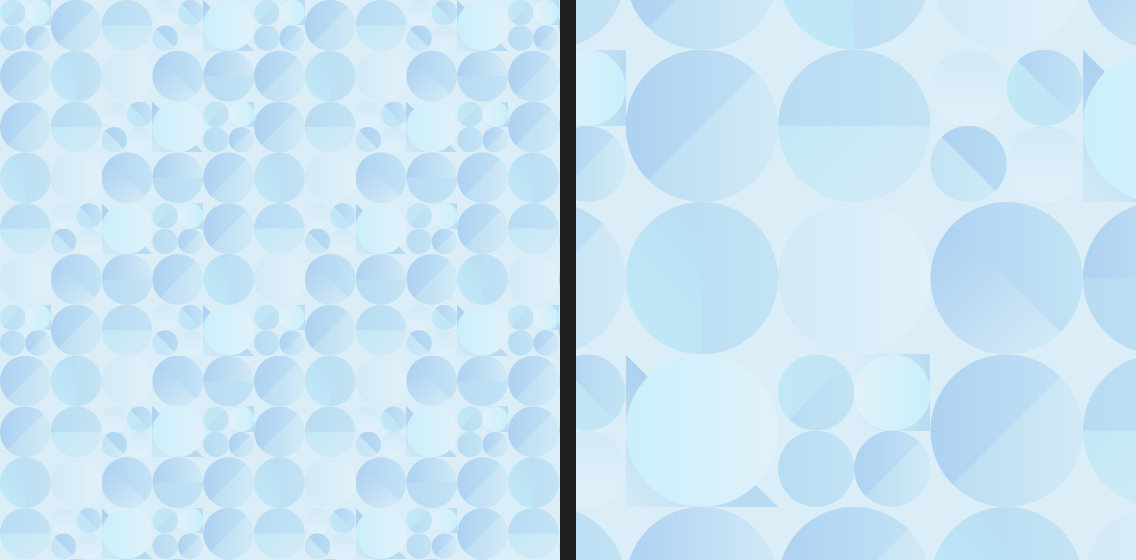
Left, the full canvas; right, a detail of the centre.
Write a three.js fragment shader that draws this pattern.

```glsl
varying vec2 vUv;

const float TILES = 11.023;
const vec3 DEEP = vec3(0.68, 0.82, 0.945);
const vec3 BLUE = vec3(0.72, 0.86, 0.95);
const vec3 SKY = vec3(0.765, 0.89, 0.96);
const vec3 MIST = vec3(0.82, 0.915, 0.965);
const vec3 CYAN = vec3(0.755, 0.91, 0.97);
const vec3 AQUA = vec3(0.79, 0.94, 0.985);
const vec3 PALE = vec3(0.885, 0.945, 0.98);
const vec3 GROUND = vec3(0.86, 0.935, 0.97);

const vec2 RIGHT = vec2(1.0, 0.0);
const vec2 UP = vec2(0.0, 1.0);
const vec2 RISING = vec2(0.7071, -0.7071);
const vec2 FALLING = vec2(0.7071, 0.7071);

// Coverage of the inside of a signed distance
float cover(float d, float soft) {
  return 1.0 - smoothstep(-soft, soft, d);
}

// Linear gradient over the unit disc
vec3 ramp(vec2 p, vec2 dir, vec3 from, vec3 to) {
  return mix(from, to, clamp(dot(p, dir) * 0.5 + 0.5, 0.0, 1.0));
}

// Two fills parted by a line through the centre
vec3 halves(vec2 p, vec2 normal, vec3 behind, vec3 ahead, float soft) {
  return mix(ahead, behind, cover(dot(p, normal), soft));
}

vec3 disc(vec3 under, vec2 p, vec3 fill, float soft) {
  return mix(under, fill, cover(length(p) - 1.0, soft));
}

// Fills of the large discs in odd rows
vec3 plainFill(vec2 p, float kind, float soft) {
  if (kind < 0.5) return halves(p, RISING, ramp(p, RIGHT, DEEP, SKY), ramp(p, RIGHT, BLUE, MIST), soft);
  if (kind < 1.5) return halves(p, RIGHT, ramp(p, FALLING, CYAN, BLUE), ramp(p, RIGHT, BLUE, SKY), soft);
  if (kind < 2.5) return ramp(p, RIGHT, MIST, PALE);
  if (kind < 3.5) return halves(p, FALLING, ramp(p, RISING, DEEP, MIST), ramp(p, RIGHT, DEEP, SKY), soft);
  return halves(p, UP, ramp(p, RIGHT, BLUE, SKY), ramp(p, RIGHT, DEEP, MIST), soft);
}

// Four small discs, mostly split along diagonals
vec3 splitQuartet(vec2 p, float soft) {
  vec2 side = vec2(p.x < 0.0 ? -1.0 : 1.0, p.y < 0.0 ? -1.0 : 1.0);
  vec2 q = p * 2.0 - side;
  vec3 under = GROUND;
  vec3 fill;
  if (side.y > 0.0 && side.x < 0.0) {
    fill = halves(q, RISING, ramp(q, RIGHT, CYAN, SKY), ramp(q, RIGHT, BLUE, SKY), soft);
  } else if (side.y > 0.0) {
    under = ramp(q, RIGHT, GROUND, BLUE);
    fill = ramp(q, RIGHT, PALE, AQUA);
  } else if (side.x < 0.0) {
    fill = ramp(q, RIGHT, BLUE, SKY);
  } else {
    fill = halves(q, RISING, ramp(q, RIGHT, DEEP, SKY), ramp(q, RIGHT, BLUE, MIST), soft);
  }
  return disc(under, q, fill, soft);
}

// Four small discs, pale ones facing blue ones
vec3 paleQuartet(vec2 p, float soft) {
  vec2 side = vec2(p.x < 0.0 ? -1.0 : 1.0, p.y < 0.0 ? -1.0 : 1.0);
  vec2 q = p * 2.0 - side;
  vec3 fill = ramp(q, -UP, MIST, PALE);
  if (side.y > 0.0 && side.x > 0.0) {
    fill = halves(q, FALLING, ramp(q, RIGHT, CYAN, SKY), ramp(q, RIGHT, DEEP, SKY), soft);
  } else if (side.y < 0.0 && side.x < 0.0) {
    fill = halves(q, FALLING, ramp(q, RIGHT, SKY, MIST), ramp(q, RIGHT, DEEP, BLUE), soft);
  }
  return disc(GROUND, q, fill, soft);
}

// Pale disc over a triangle in the lower left half of the tile
vec3 cornerTile(vec2 p, float soft) {
  float diagonal = dot(p, FALLING);
  vec3 edgeTone = ramp(p, RIGHT, DEEP, BLUE);
  vec3 triangle = mix(MIST, edgeTone, smoothstep(-1.4, 0.0, diagonal));
  vec3 under = mix(GROUND, triangle, cover(diagonal, soft));
  return disc(under, p, ramp(p, RIGHT, AQUA, PALE), soft);
}

// Tiles of even rows
vec3 mixedTile(vec2 p, float kind, float soft) {
  if (kind < 0.5) return splitQuartet(p, soft * 2.0);
  if (kind < 1.5) return disc(GROUND, p, plainFill(p, 0.0, soft), soft);
  if (kind < 2.5) {
    vec3 fill = halves(p, UP, ramp(p, RISING, CYAN, MIST), ramp(p, RIGHT, BLUE, SKY), soft);
    return disc(GROUND, p, fill, soft);
  }
  if (kind < 3.5) return paleQuartet(p, soft * 2.0);
  return cornerTile(p, soft);
}

void main() {
  vec2 grid = vec2(vUv.x, 1.0 - vUv.y) * TILES;
  vec2 cell = floor(grid);
  vec2 p = (fract(grid) * 2.0 - 1.0) * vec2(1.0, -1.0);
  float soft = fwidth(vUv.x) * TILES * 1.4;

  // Each pair of rows steps one tile left, in a cycle of three
  float shift = mod(floor(cell.y / 2.0), 3.0);
  float kind = mod(cell.x + shift, 5.0);
  vec3 plain = disc(GROUND, p, plainFill(p, kind, soft), soft);
  vec3 color = mod(cell.y, 2.0) < 0.5 ? mixedTile(p, kind, soft) : plain;
  gl_FragColor = vec4(color, 1.0);
}
```
